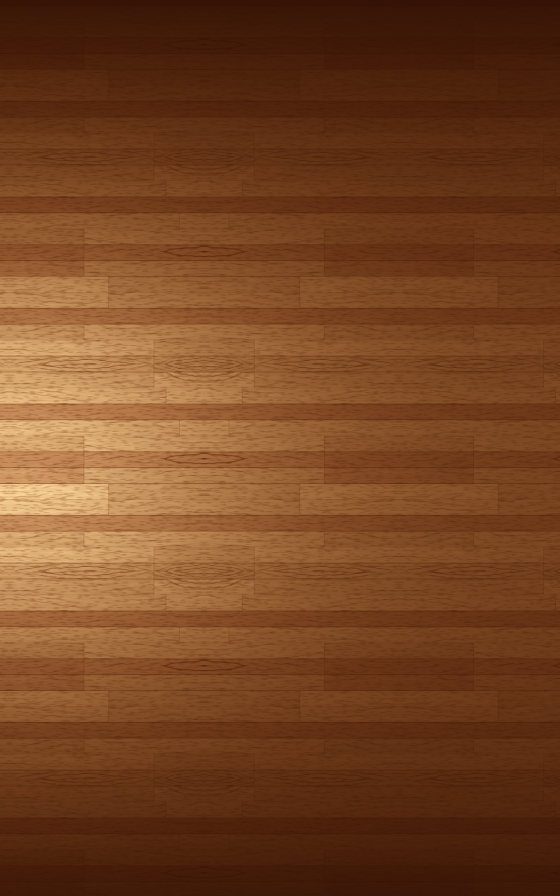
Reproduce this texture procedurally as a WebGL 1 fragment shader.

```glsl
precision highp float;
// Mirrored wooden floor strips with fine grain and figured ovals, lit by a warm glow from the left.

uniform vec2 u_resolution;

// Lengths are measured in strip heights.
const vec2 CANVAS = vec2(35.16, 56.26);
const float ROWS = 13.0;          // strips in one vertical repeat
const float FIRST_ROW = 4.36;     // top of the first full repeat
const float MIRROR_X = 12.82;     // a mirror axis
const float HALF_REPEAT = 12.23;  // distance between mirror axes

vec2 hash2(vec2 p) {
  vec2 q = vec2(dot(p, vec2(127.1, 311.7)), dot(p, vec2(269.5, 183.3)));
  return fract(sin(q) * 4375.85);
}

// Distance to the nearest jittered cell point.
float cellular(vec2 p) {
  float nearest = 2.0;
  for (int j = -1; j <= 1; j++) {
    for (int i = -1; i <= 1; i++) {
      vec2 cell = floor(p) + vec2(float(i), float(j));
      nearest = min(nearest, length(cell + hash2(cell) - p));
    }
  }
  return nearest;
}

float line(float dist, float halfWidth, float pixel) {
  return clamp((halfWidth - abs(dist)) / pixel + 0.5, 0.0, 1.0);
}

// Tone inside the joint, tone outside it, joint distance from the mirror axis.
vec3 stripStyle(float row) {
  if (row < 1.0) return vec3(1.00, 1.11, 6.0);
  if (row < 2.0) return vec3(1.02, 1.08, 6.0);
  if (row < 3.0) return vec3(0.89, 0.87, 20.0);
  if (row < 4.0) return vec3(1.05, 1.00, 7.55);
  if (row < 5.0) return vec3(1.02, 1.09, 3.15);
  if (row < 6.0) return vec3(0.98, 1.01, 3.15);
  if (row < 7.0) return vec3(1.07, 1.01, 3.15);
  if (row < 8.0) return vec3(1.09, 1.05, 2.4);
  if (row < 9.0) return vec3(0.86, 0.86, 20.0);
  if (row < 10.0) return vec3(1.05, 1.03, 1.55);
  if (row < 11.0) return vec3(1.04, 0.97, 7.55);
  if (row < 12.0) return vec3(0.89, 0.85, 7.55);
  return vec3(0.99, 0.90, 7.55);
}

// Thin, long, broken streaks from layered sines; the seed makes each board differ.
float streaks(vec2 p, float seed) {
  float bend = 0.34 * sin(p.x * 0.43 + seed * 2.3)
             + 0.13 * sin(p.x * 1.17 + p.y * 2.0 + seed * 4.1)
             + 0.035 * sin(p.x * 4.3 - p.y * 5.0 + seed)
             + 0.02 * sin(p.x * 9.1 + p.y * 9.0 + seed * 7.0);
  float rings = 0.5 + 0.5 * sin((p.y * 1.5 + bend) * 11.0 + seed * 5.0);
  float patch = sin(p.x * 0.9 + p.y * 4.0 + seed * 3.0) + 0.6 * sin(p.x * 2.3 - p.y * 7.0 + seed);
  return pow(rings, 6.0) * smoothstep(-0.7, 0.9, patch);
}

// Nested lens outlines with pointed tips, faded at their rim.
float figure(vec2 p, vec2 radius, float rings) {
  vec2 q = abs(p) / radius;
  float r = q.x * q.x * 0.8 + q.x * 0.2 + sqrt(q.y * q.y + 0.004);
  r += 0.05 * sin(p.x * 2.6 + p.y * 2.0) + 0.025 * sin(p.x * 6.1 + p.y * 6.0)
     + 0.015 * sin(p.x * 13.0 - p.y * 9.0);
  float ring = pow(0.5 + 0.5 * sin(r * rings + 0.8), 4.0);
  return ring * (1.0 - smoothstep(0.85, 1.2, r));
}

float rowIs(float row, float wanted) {
  return 1.0 - step(0.5, abs(row - wanted));
}

// Broad dim light plus a wide soft glow at the left edge.
float lighting(vec2 uv) {
  float v = uv.y - 0.485;
  float ambient = 0.39 * max(0.0, 1.0 - v * v / 0.275) * (1.0 - 0.10 * uv.x);
  float glow = 0.52 * exp(-uv.x * uv.x / 0.25 - v * v / 0.075);
  return 0.025 + ambient + glow;
}

vec3 woodColor(float light) {
  return vec3(0.18, 0.06, 0.015) + vec3(0.72, 0.40, 0.12) * light
       + vec3(0.0, 0.27, 0.37) * light * light;
}

void main() {
  vec2 uv = gl_FragCoord.xy / u_resolution;
  float pixel = CANVAS.y / u_resolution.y;

  // Fold across the mirrors and wrap downward.
  float across = abs(mod(uv.x * CANVAS.x - MIRROR_X + HALF_REPEAT, 2.0 * HALF_REPEAT) - HALF_REPEAT);
  float down = mod((1.0 - uv.y) * CANVAS.y - FIRST_ROW, ROWS);
  float row = floor(down);
  float y = down - row;

  // Board tone, streaks, short dark pores and fine fibers.
  vec3 style = stripStyle(row);
  float outside = smoothstep(-0.5, 0.5, (across - style.z) / pixel);
  float tone = mix(style.x, style.y, outside);
  float seed = row + ROWS * step(style.z, across);
  float grain = 0.15 * streaks(vec2(across, y), seed);
  float drift = 0.08 * sin(across * 0.9 + seed * 2.0);
  float pores = 1.0 - smoothstep(0.12, 0.38, cellular(vec2(across * 1.3, (down + drift) * 5.5)));
  float fiber = cellular(vec2(across * 0.7 + 31.0, (down - drift) * 7.0)) - 0.5;

  // Figured ovals on the mirror axis and between the axes.
  float ovals = 0.26 * rowIs(row, 5.0) * figure(vec2(across, y - 0.5), vec2(3.1, 0.58), 19.0)
              + 0.27 * rowIs(row, 5.0) * figure(vec2(across - 7.5, y - 0.5), vec2(4.4, 0.52), 13.0)
              + 0.20 * rowIs(row, 6.0) * figure(vec2(across, y), vec2(3.0, 0.85), 18.0)
              + 0.34 * rowIs(row, 11.0) * figure(vec2(across, y - 0.45), vec2(3.6, 0.55), 12.0);

  // Seams are faint where neighbouring strips belong to one board.
  float above = mod(floor(down + 0.5), ROWS);
  float sameBoard = rowIs(above, 1.0) + rowIs(above, 4.0) + rowIs(above, 7.0) + rowIs(above, 10.0);
  float seam = line(min(y, 1.0 - y), 0.035, pixel) * mix(0.20, 0.06, sameBoard);
  float joint = line(across - style.z, 0.03, pixel) * 0.13;

  float shade = tone * (1.06 - grain - ovals - 0.12 * pores + 0.10 * fiber);
  shade *= (1.0 - seam) * (1.0 - joint);

  vec3 color = woodColor(lighting(uv) * shade);
  color.gb *= mix(0.95, 1.0, smoothstep(0.85, 1.0, tone));
  gl_FragColor = vec4(color, 1.0);
}
```
